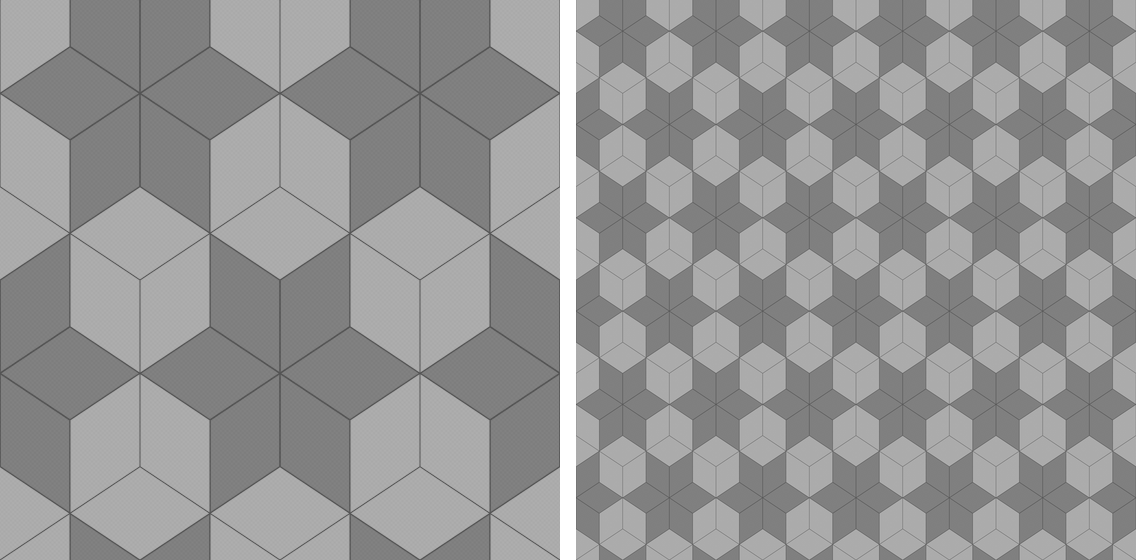
Left, the tile; right, the same tile 3 across and 3 down.
Write a WebGL 2 fragment shader that draws this pattern.

```glsl
#version 300 es
precision highp float;

uniform vec2 u_resolution;
out vec4 fragColor;

const float TAU = 6.2831853;
const vec2 GRID = vec2(8.0, 12.0);   // half-rhomb units across and down
const float ROW_OFFSET = 2.0;
const float ROW_STEP = 3.0;
const vec3 LIGHT = vec3(0.672);
const vec3 DARK = vec3(0.5);
const vec3 LINE = vec3(0.33);
const float LIGHT_HALF_WIDTH = 0.0009;
const float DARK_HALF_WIDTH = 0.0014;
const float WEAVE_REPEATS = 128.0;
const float WEAVE_STRENGTH = 0.012;

// Signed height beyond the flat rhomb of the nearest row: negative inside
float flatRhomb(vec2 p, float row) {
    float halfHeight = 1.0 - abs(mod(p.x - row, 2.0) - 1.0);
    return abs(p.y - ROW_STEP * row) - halfHeight;
}

// Upright rhombs are dark in pairs of columns, swapped every two bands
bool uprightIsDark(vec2 p) {
    bool middleColumns = mod(floor(p.x) + 1.0, 4.0) >= 2.0;
    bool outerBands = mod(floor(p.y / ROW_STEP) + 1.0, 4.0) < 2.0;
    return middleColumns == outerBands;
}

// Distance to the nearest rhomb edge, in canvas units
float edgeDistance(vec2 p, float rhomb, vec2 grid) {
    float slope = grid.x / grid.y;
    float slanted = abs(rhomb) / grid.y * inversesqrt(1.0 + slope * slope);
    float upright = abs(p.x - round(p.x)) / grid.x;
    return rhomb > 0.0 ? min(slanted, upright) : slanted;
}

// Faint staggered dots
float weave(vec2 uv, float repeats) {
    vec2 wave = cos(TAU * repeats * uv);
    return wave.x * wave.y;
}

vec3 tileColor(vec2 uv, float pixel) {
    vec2 p = vec2(uv.x, 1.0 - uv.y) * GRID - vec2(0.0, ROW_OFFSET);
    float row = round(p.y / ROW_STEP);
    float rhomb = flatRhomb(p, row);
    bool isDark = rhomb < 0.0 ? mod(row, 2.0) < 0.5 : uprightIsDark(p);

    vec3 fill = isDark ? DARK : LIGHT;
    float halfWidth = isDark ? DARK_HALF_WIDTH : LIGHT_HALF_WIDTH;
    float edge = edgeDistance(p, rhomb, GRID);
    float line = clamp((halfWidth - edge) / pixel + 0.5, 0.0, 1.0);
    return mix(fill, LINE, line);
}

void main() {
    float pixel = 1.0 / min(u_resolution.x, u_resolution.y);
    vec3 color = vec3(0.0);

    // Four samples smooth both the lines and the fill borders
    for (int i = 0; i < 4; i++) {
        vec2 offset = vec2(i % 2, i / 2) * 0.5 - 0.25;
        color += 0.25 * tileColor((gl_FragCoord.xy + offset) / u_resolution, 0.5 * pixel);
    }

    vec2 uv = gl_FragCoord.xy / u_resolution;
    color += WEAVE_STRENGTH * weave(uv, WEAVE_REPEATS);
    fragColor = vec4(color, 1.0);
}
```
